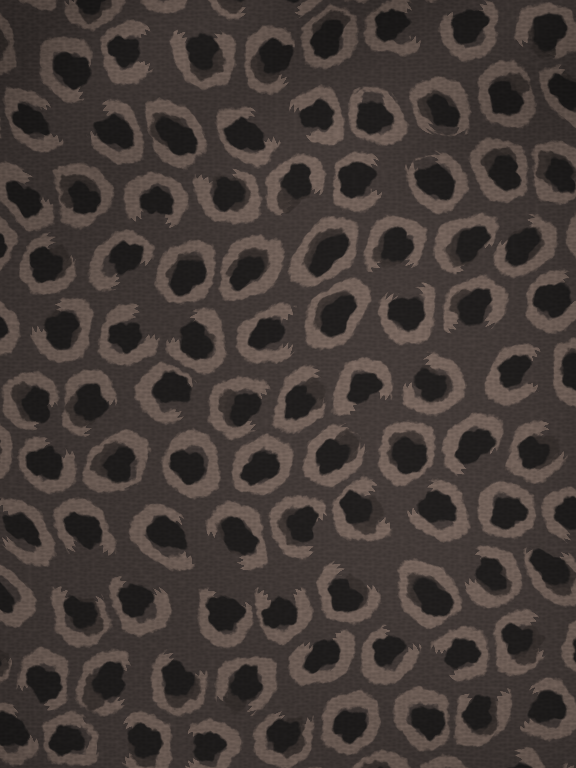
This pattern is drawn by a WebGL 1 fragment shader. Its source:

```glsl
precision highp float;
uniform vec2 u_resolution;

vec2 hash2(vec2 p) {
  return fract(sin(vec2(dot(p, vec2(127.1, 311.7)), dot(p, vec2(269.5, 183.3)))) * 43758.55);
}

// Distance to the nearest scattered point
float cellular(vec2 p) {
  float nearest = 2.0;
  for (int j = -1; j <= 1; j++)
    for (int i = -1; i <= 1; i++) {
      vec2 cell = floor(p) + vec2(i, j);
      nearest = min(nearest, length(cell + hash2(cell) - p));
    }
  return nearest;
}

// Staggered, jittered spot lattice
vec2 spotCell(vec2 q, vec2 step) {
  float row = floor(q.y) + step.y;
  return vec2(floor(q.x - 0.5 * mod(row, 2.0)) + step.x, row);
}

vec2 spotCentre(vec2 cell) {
  return cell + vec2(0.5 + 0.5 * mod(cell.y, 2.0), 0.5) + 0.3 * (hash2(cell) - 0.5);
}

float smoothMax(float a, float b, float k) {
  float h = max(k - abs(a - b), 0.0) / k;
  return max(a, b) + h * h * k * 0.25;
}

// Irregular blob with lobes set by a random phase
float blob(vec2 d, float radius, float phase) {
  float a = atan(d.y, d.x + 1e-5);
  return length(d) - radius - 0.028 * sin(2.0 * a + phase) - 0.026 * sin(3.0 * a + phase * 2.3)
       - 0.014 * sin(5.0 * a + phase * 3.7) - 0.008 * sin(9.0 * a + phase);
}

void main() {
  vec2 p = gl_FragCoord.xy / u_resolution.y;
  float soft = max(0.024, 11.2 / u_resolution.y);
  float cover;

  // Warped lattice space
  vec2 q = p * 11.2 + 3.0;
  q += 0.22 * sin(q.yx * vec2(0.9, 0.7) + vec2(1.0, 4.0)) + 0.08 * sin(q.yx * 2.1);

  // Nearest spot, then the distance to the border with its neighbours
  vec2 home = vec2(0.0), centre = vec2(0.0);
  float nearest = 9.0, border = 9.0;
  for (int j = -1; j <= 1; j++)
    for (int i = -1; i <= 1; i++) {
      vec2 cell = spotCell(q, vec2(i, j));
      vec2 c = spotCentre(cell);
      float dist = length(q - c);
      if (dist < nearest) { nearest = dist; home = cell; centre = c; }
    }
  for (int j = -2; j <= 2; j++)
    for (int i = -2; i <= 2; i++) {
      vec2 c = spotCentre(spotCell(q, vec2(i, j)));
      vec2 gap = c - centre;
      if (dot(gap, gap) > 0.001)
        border = min(border, dot(0.5 * (c + centre) - q, normalize(gap)));
    }

  vec2 d = q - centre;
  vec2 rnd = hash2(home + 17.3), rnd2 = hash2(home + 41.9);
  float angle = atan(d.y, d.x + 1e-5);
  float fray = 0.05 * (cellular(q * 8.0) - 0.45) + 0.018 * (cellular(q * 21.0) - 0.45);

  // Broken ring with streaky brush ends
  float outer = smoothMax(blob(d, 0.45 + 0.05 * rnd.x, rnd.y * 6.28), 0.05 - border, 0.12);
  float streak = 0.07 * sin(nearest * 75.0 + 3.0 * sin(angle * 2.0 + rnd.x * 6.0));
  float opening = smoothstep(0.66, 0.92, cos(angle - rnd2.x * 6.28) + streak);
  float halfWidth = 0.1 + 0.018 * sin(angle * 2.0 + rnd.x * 9.0)
                  - 0.24 * opening * smoothstep(0.1, 0.45, rnd2.y);
  float ring = abs(outer + 0.105) - halfWidth + fray;

  // Dark core and its offset half-tone print
  vec2 shift = 0.12 * (rnd2 - 0.5);
  float core = blob(d - shift, 0.215 + 0.045 * rnd.y, rnd.x * 6.28) + fray * 0.6;
  float halfTone = blob(d + shift * 1.4, 0.25, rnd2.y * 6.28) + fray;

  vec3 colour = vec3(0.24, 0.21, 0.20);
  cover = 1.0 - smoothstep(-soft, soft, ring);
  colour = mix(colour, vec3(0.415, 0.355, 0.325), cover);
  cover = (1.0 - smoothstep(-soft, soft, halfTone)) * step(0.45, rnd.x);
  colour = mix(colour, vec3(0.195, 0.17, 0.16), cover * 0.85);
  cover = 1.0 - smoothstep(-soft, soft, core);
  colour = mix(colour, vec3(0.115, 0.107, 0.105), cover);

  // Soft folds and falloff toward the corners
  vec2 m = (p - vec2(0.42, 0.45)) / vec2(0.75, 1.0);
  float light = 1.09 - 0.55 * dot(m, m);
  light += 0.035 * sin(p.x * 9.0 + p.y * 6.0 + sin(p.y * 7.0));
  light += 0.06 * smoothstep(0.6, 1.0, p.y) * sin(p.x * 16.0 - p.y * 22.0);

  // Woven threads
  float weave = 0.17 * (cellular(p * vec2(130.0, 240.0)) - 0.45);
  weave += 0.02 * sin(p.y * 1150.0 + 2.0 * sin(p.x * 40.0)) + 0.015 * sin(p.x * 1000.0);
  gl_FragColor = vec4(colour * (light + weave), 1.0);
}
```
